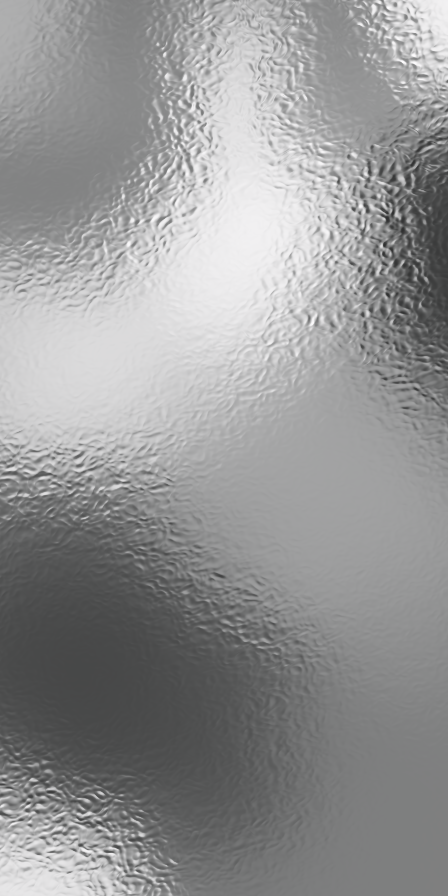
Give the GLSL for this texture, as a Shadertoy shader.

```glsl
// Brushed silver foil: soft pools of light refracted by a fine, crinkled surface.

const int   POOLS        = 12;
const float BASE_TONE    = 0.50;   // grey between the pools
const float BASE_WEIGHT  = 0.14;
const float CRINKLES     = 46.0;   // crinkle cells per canvas width
const float REFRACTION   = 0.066;  // how far a crinkle bends the reflection
const float CALM         = 0.40;   // share of bending left on the flat areas
const float GLINT        = 0.06;   // extra shine on steep crinkles
const float SWAY         = 0.08;   // irregularity of the pool outlines
const vec3  SHADOW_TINT  = vec3(0.985, 1.0, 1.0);
const vec3  LIGHT_TINT   = vec3(1.0, 0.995, 1.0);

// Light pools: centre x, centre y, radius, tone
const vec4 POOL[POOLS] = vec4[POOLS](
    vec4(0.06, 1.88, 0.19, 0.74), vec4(0.15, 1.60, 0.20, 0.46),
    vec4(0.30, 1.92, 0.17, 0.44), vec4(0.54, 1.83, 0.16, 1.00),
    vec4(0.75, 1.94, 0.17, 0.46), vec4(1.00, 1.98, 0.17, 1.04),
    vec4(0.58, 1.43, 0.23, 1.04), vec4(0.20, 1.24, 0.22, 0.92),
    vec4(1.04, 1.38, 0.24, 0.17), vec4(0.72, 0.98, 0.29, 0.66),
    vec4(0.20, 0.46, 0.29, 0.25), vec4(0.05, 0.03, 0.19, 1.00));

vec2 hashDirection(vec2 cell) {
    vec3 q = fract(vec3(cell.xyx) * vec3(0.1031, 0.1030, 0.0973));
    q += dot(q, q.yzx + 33.33);
    float angle = 6.2832 * fract((q.x + q.y) * q.z);
    return vec2(cos(angle), sin(angle));
}

float gradientNoise(vec2 p) {
    vec2 i = floor(p), f = fract(p);
    vec2 u = f * f * f * (f * (f * 6.0 - 15.0) + 10.0);
    float a = dot(hashDirection(i), f);
    float b = dot(hashDirection(i + vec2(1, 0)), f - vec2(1, 0));
    float c = dot(hashDirection(i + vec2(0, 1)), f - vec2(0, 1));
    float d = dot(hashDirection(i + vec2(1, 1)), f - vec2(1, 1));
    return mix(mix(a, b, u.x), mix(c, d, u.x), u.y);
}

// Height of the crinkled surface, with soft creases
float crinkleHeight(vec2 p) {
    p += 0.5 * vec2(gradientNoise(p * 0.45 + 7.0), gradientNoise(p * 0.45 + 31.0));
    float broad = gradientNoise(p * 0.6 + 3.0);
    float crease = gradientNoise(p);
    float fine = gradientNoise(p * 1.8 + 19.0);
    return 0.5 * broad + 1.1 * sqrt(crease * crease + 0.004) + 0.35 * fine;
}

vec2 crinkleSlope(vec2 p) {
    const float STEP = 0.09;
    vec2 e = vec2(STEP, 0.0);
    return vec2(crinkleHeight(p + e.xy) - crinkleHeight(p - e.xy),
                crinkleHeight(p + e.yx) - crinkleHeight(p - e.yx)) / (2.0 * STEP);
}

// Weighted blend of the pools: flat centres with steeper borders
float reflectedTone(vec2 p) {
    p += SWAY * vec2(gradientNoise(p * 3.2 + 5.0), gradientNoise(p * 3.2 + 23.0));
    float total = BASE_WEIGHT, tone = BASE_WEIGHT * BASE_TONE;
    for (int i = 0; i < POOLS; i++) {
        vec2 offset = (p - POOL[i].xy) / POOL[i].z;
        float weight = exp(-dot(offset, offset));
        total += weight;
        tone += weight * POOL[i].w;
    }
    return tone / total;
}

void mainImage(out vec4 fragColor, in vec2 fragCoord) {
    vec2 p = fragCoord / iResolution.xy * vec2(1.0, 2.0);

    // Crinkles lie slightly tilted and a little wider than tall
    vec2 tilted = mat2(0.966, -0.259, 0.259, 0.966) * p;
    vec2 slope = crinkleSlope(tilted * CRINKLES * vec2(0.88, 1.15));

    // Steep changes of the reflected tone bring out the crinkles
    const float REACH = 0.03;
    float still = reflectedTone(p);
    vec2 rise = vec2(reflectedTone(p + vec2(REACH, 0.0)),
                     reflectedTone(p + vec2(0.0, REACH))) - still;
    float steepness = length(rise) / REACH;
    float bend = REFRACTION * mix(CALM, 1.0, smoothstep(0.3, 1.5, steepness));

    float tone = reflectedTone(p + bend * slope);
    float change = tone - still;
    tone += GLINT * (smoothstep(0.06, 0.2, change) - smoothstep(0.06, 0.2, -change));

    tone = clamp(tone, 0.0, 1.0);
    fragColor = vec4(tone * mix(SHADOW_TINT, LIGHT_TINT, tone), 1.0);
}
```
